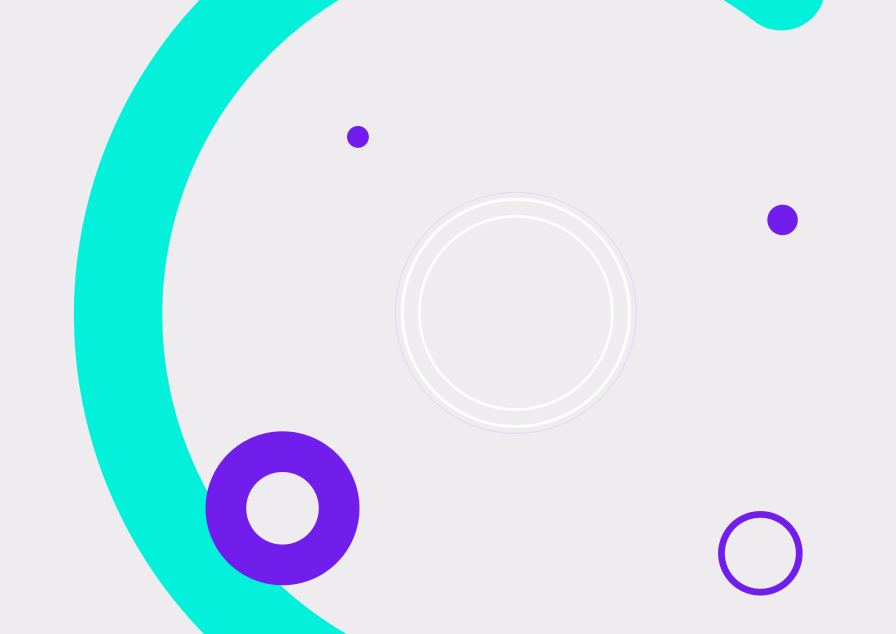
Give the GLSL for this background, as a WebGL 2 fragment shader.

```glsl
#version 300 es
precision highp float;

uniform vec2 u_resolution;
out vec4 fragColor;

#define BACKGROUND vec3(0.932, 0.925, 0.938)
#define TURQUOISE  vec3(0.010, 0.945, 0.860)
#define VIOLET     vec3(0.445, 0.115, 0.920)
#define WHITE      vec3(0.992)
#define LILAC      vec3(0.850, 0.840, 0.920)
#define ARC_CENTER vec2(0.8376, 0.5037)
#define ARC_RADIUS 0.6513
#define ARC_HALF_WIDTH 0.0697
#define ARC_END    vec2(0.606, 0.795)
#define HUB_CENTER vec2(0.8137, 0.5065)

// Ring of given radius and half width; radius zero gives a disc
float ring(vec2 p, float radius, float halfWidth) {
    return abs(length(p) - radius) - halfWidth;
}

// Open band running left from a rounded upper end
float openArc(vec2 p) {
    vec2 end = normalize(ARC_END);
    bool onBand = p.x < 0.0 || end.x * p.y > end.y * p.x;
    return onBand ? ring(p, ARC_RADIUS, ARC_HALF_WIDTH)
                  : length(p - end * ARC_RADIUS) - ARC_HALF_WIDTH;
}

// Antialiased coverage of a signed distance
float coverage(float dist) {
    return clamp(0.5 - dist * u_resolution.y, 0.0, 1.0);
}

void main() {
    // Canvas height is one unit
    vec2 p = gl_FragCoord.xy / u_resolution.y;
    vec3 color = BACKGROUND;

    // Large arc
    color = mix(color, TURQUOISE, coverage(openArc(p - ARC_CENTER)));

    // Pale concentric rings
    vec2 hub = p - HUB_CENTER;
    color = mix(color, LILAC, 0.8 * coverage(ring(hub, 0.1900, 0.0008)));
    color = mix(color, WHITE, coverage(ring(hub, 0.1790, 0.0023)));
    color = mix(color, WHITE, coverage(ring(hub, 0.1522, 0.0021)));

    // Violet accents: center, radius, half width
    vec4 accents[4] = vec4[4](
        vec4(0.4456, 0.1983, 0.0893, 0.0321),
        vec4(1.1993, 0.1273, 0.0613, 0.0053),
        vec4(0.5646, 0.7841, 0.0, 0.0172),
        vec4(1.2343, 0.6531, 0.0, 0.0240));
    for (int i = 0; i < 4; i++) {
        vec4 a = accents[i];
        color = mix(color, VIOLET, coverage(ring(p - a.xy, a.z, a.w)));
    }

    fragColor = vec4(color, 1.0);
}
```
